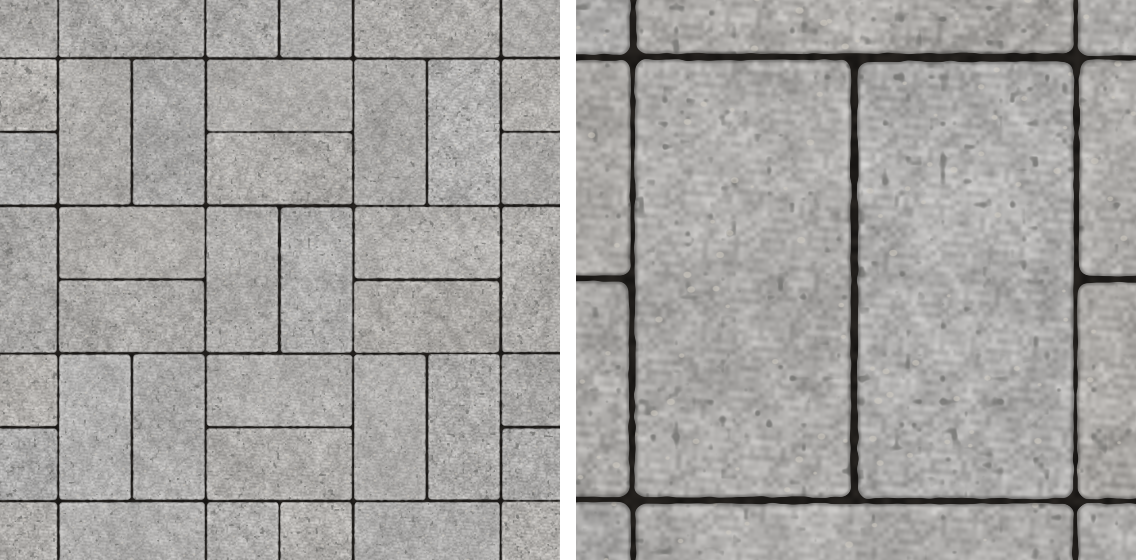
Left, the full canvas; right, a detail of the centre.
A Shadertoy shader for this texture:

```glsl
// Grey concrete pavers laid in a basket weave of paired blocks with thin dark joints.
#define CELL 0.2635                 // side of one pair of pavers
#define ORIGIN vec2(0.1037, 0.1055) // lower left corner of cell (0, 0)
#define HALF_JOINT 0.0017
#define CORNER_RADIUS 0.0065
#define JITTER 0.0014               // misplacement of single pavers
#define GRAIN 1.0                   // contrast of the stone surface
#define TONE_SPREAD 0.035           // brightness range between pavers
#define SPECK_GRID 62.0             // cells across that may hold a pale chip
#define STONE vec3(0.684, 0.677, 0.668)
#define PIT_COLOR vec3(0.43, 0.43, 0.42)
#define CHIP_COLOR vec3(0.82, 0.80, 0.76)
#define JOINT_COLOR vec3(0.12, 0.11, 0.10)

float hash(vec2 p) {
    return fract(sin(dot(p, vec2(127.1, 311.7))) * 43758.5453);
}

vec2 hash2(vec2 p) {
    return vec2(hash(p), hash(p + 37.3));
}

float noise(vec2 p) {
    vec2 i = floor(p), f = fract(p);
    f = f * f * (3.0 - 2.0 * f);
    return mix(mix(hash(i), hash(i + vec2(1, 0)), f.x),
               mix(hash(i + vec2(0, 1)), hash(i + vec2(1, 1)), f.x), f.y);
}

// Signed sum of rotated noise layers, from broad stains to sand grains
float grain(vec2 p) {
    const mat2 turn = mat2(0.8, 0.6, -0.6, 0.8);
    float sum = 0.0, amplitude = 0.035, frequency = 9.0;
    for (int i = 0; i < 5; i++) {
        p = turn * p + 3.7;
        sum += amplitude * (noise(p * frequency) - 0.5);
        frequency *= 2.45;
        amplitude *= 1.42;
    }
    return sum;
}

float roundedBox(vec2 p, vec2 halfSize, float radius) {
    vec2 q = abs(p) - halfSize + radius;
    return length(max(q, 0.0)) + min(max(q.x, q.y), 0.0) - radius;
}

// Coverage of small pale chips scattered one per grid cell
float chips(vec2 p, float pixel) {
    vec2 home = floor(p * SPECK_GRID);
    float cover = 0.0;
    for (int y = -1; y <= 1; y++)
    for (int x = -1; x <= 1; x++) {
        vec2 id = home + vec2(x, y);
        vec2 center = (id + hash2(id + 5.1)) / SPECK_GRID;
        float radius = mix(0.0009, 0.0024, hash(id + 9.4));
        float dist = length((p - center) * vec2(1.0, 1.25)) - radius;
        float present = step(0.72, hash(id + 2.6));
        cover = max(cover, present * (1.0 - smoothstep(-pixel, pixel, dist)));
    }
    return cover;
}

void mainImage(out vec4 fragColor, in vec2 fragCoord) {
    vec2 uv = fragCoord / iResolution.y;
    float pixel = 1.0 / iResolution.y;

    // Cells alternate between upright and lying pairs
    vec2 grid = (uv - ORIGIN) / CELL;
    vec2 cell = floor(grid), f = fract(grid);
    bool upright = mod(cell.x + cell.y, 2.0) < 0.5;
    if (!upright) f = f.yx;
    float side = floor(f.x * 2.0);
    vec2 local = vec2(f.x - 0.25 - 0.5 * side, f.y - 0.5) * CELL;
    vec2 seed = cell * 2.0 + vec2(side, 17.0);

    // Paver outline, slightly shifted and roughened
    local += (hash2(seed) - 0.5) * JITTER;
    float dist = roundedBox(local, vec2(0.25, 0.5) * CELL - HALF_JOINT, CORNER_RADIUS);
    dist += (noise(uv * 160.0) - 0.5) * 0.0012;

    // Stone surface: tone, faint tint and sandy grain
    float roughness = hash(seed + 4.2);
    vec3 color = STONE + TONE_SPREAD * (hash(seed + 8.8) - 0.5);
    color += vec3(-0.5, 0.0, 0.7) * 0.016 * (hash(seed + 6.5) - 0.4);
    color += GRAIN * mix(0.85, 1.15, roughness) * grain(uv);

    // Pits, denser on rough pavers, and pale chips
    float pitNoise = 0.65 * noise(uv * 145.0 + 11.0) + 0.35 * noise(uv.yx * 290.0);
    float pits = smoothstep(0.70, 0.92, pitNoise + 0.09 * (roughness - 0.5));
    color = mix(color, PIT_COLOR, 0.75 * pits);
    color = mix(color, CHIP_COLOR, 0.55 * chips(uv, pixel));

    // Worn rim: a faint light band, then a dark edge into the joint
    float rim = smoothstep(-0.008, -0.004, dist) * (1.0 - smoothstep(-0.004, -0.001, dist));
    color += 0.025 * rim;
    color *= 1.0 - 0.28 * smoothstep(-0.0025, 0.0, dist);

    // Joint filled with shadow
    vec3 joint = JOINT_COLOR * (0.7 + 0.6 * noise(uv * 220.0));
    color = mix(color, joint, smoothstep(-0.6 * pixel, 0.6 * pixel, dist));
    fragColor = vec4(color, 1.0);
}
```
